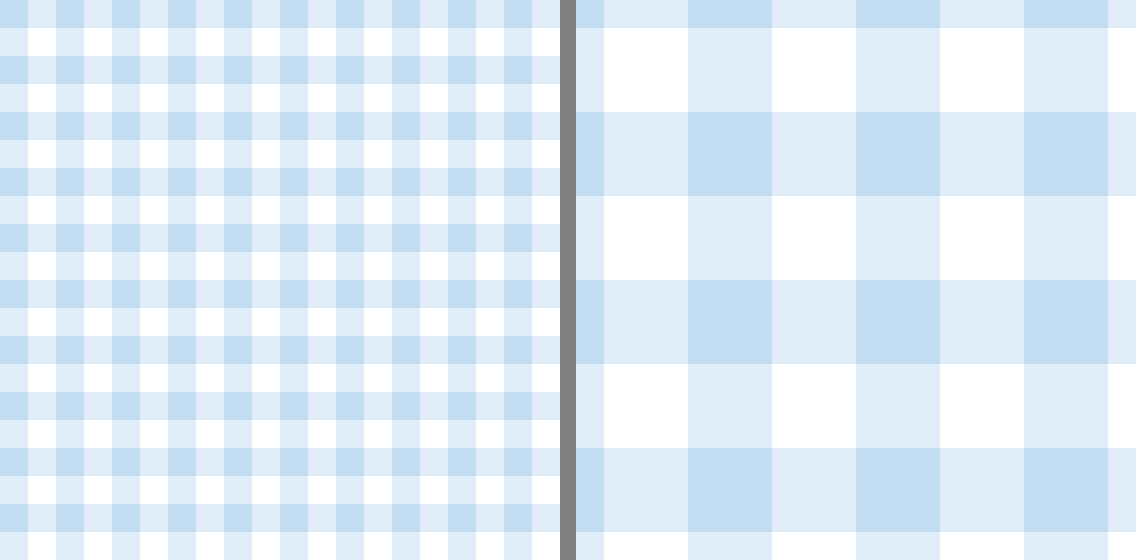
Left: the whole. Right: its middle third, enlarged.
Reproduce this pattern procedurally as a Shadertoy shader.

```glsl
// Coverage of a stripe filling the first half of each unit cell
float stripe(float t, float pixel) {
    float fromCentre = abs(fract(t + 0.25) - 0.5);
    return clamp((0.25 - fromCentre) / pixel + 0.5, 0.0, 1.0);
}

void mainImage(out vec4 fragColor, in vec2 fragCoord) {
    // Ten checks across and down, counted from the upper left
    vec2 cell = 10.0 * vec2(fragCoord.x, iResolution.y - fragCoord.y) / iResolution.y;
    float pixel = 10.0 / iResolution.y;

    vec3 white = vec3(0.995, 1.0, 1.0);
    vec3 paleBlue = vec3(0.88, 0.93, 0.976);
    vec3 skyBlue = vec3(0.76, 0.867, 0.95);

    // Gingham weave: one stripe gives pale blue, a crossing gives sky blue
    float column = stripe(cell.x, pixel);
    float row = stripe(cell.y, pixel);
    vec3 color = mix(mix(white, paleBlue, column), mix(paleBlue, skyBlue, column), row);

    fragColor = vec4(color, 1.0);
}
```
